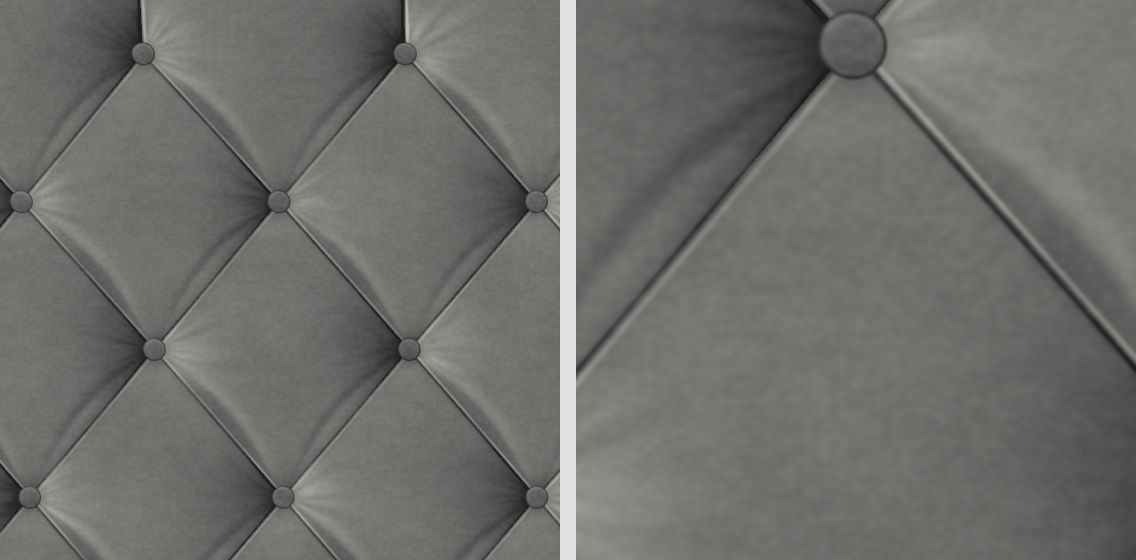
Left, the full canvas; right, a detail of the centre.
A three.js fragment shader for this texture:

```glsl
varying vec2 vUv;

const vec2 ANCHOR = vec2(0.506, 0.112);     // centre of one button
const vec2 HALF_STEP = vec2(0.229, 0.264);  // half diagonals of a diamond
const float TOP_ROW = 3.0;                  // row above which pleats run straight up
const float PANEL_WIDTH = 0.345;            // distance between parallel seams
const float BUTTON_RADIUS = 0.0205;
const float SEAM_WIDTH = 0.0021;
const float FOLD_WIDTH = 0.030;
const float EDGE_SOFT = 0.0015;
const float VELVET_TONE = 0.450;
const float BUTTON_TONE = 0.375;
const vec3 VELVET_TINT = vec3(1.0, 1.0, 0.978);
const float PI = 3.14159;

vec2 gradientAt(vec2 p) {
  float h = fract(sin(dot(p, vec2(127.1, 311.7))) * 43758.5);
  return vec2(cos(h * 2.0 * PI), sin(h * 2.0 * PI));
}

float gradientNoise(vec2 p) {
  vec2 i = floor(p);
  vec2 f = p - i;
  vec2 u = f * f * f * (f * (f * 6.0 - 15.0) + 10.0);
  vec2 e = vec2(1.0, 0.0);
  float low = mix(dot(gradientAt(i), f), dot(gradientAt(i + e), f - e), u.x);
  float high = mix(dot(gradientAt(i + e.yx), f - e.yx), dot(gradientAt(i + 1.0), f - 1.0), u.x);
  return mix(low, high, u.y);
}

float bell(float d, float width) {
  return exp(-d * d / (width * width));
}

// Button position for an integer lattice coordinate
vec2 buttonAt(vec2 id) {
  return ANCHOR + HALF_STEP * vec2(id.x + id.y, id.x - id.y);
}

// Slight hand-made drift of the columns
vec2 straighten(vec2 uv) {
  return uv - vec2(-0.006 + (1.0 - uv.x) * (0.012 - 0.04 * uv.y * uv.y), 0.0);
}

// Fine wrinkles fanning out from a button
float wrinkles(vec2 d, float seed) {
  float r = length(d);
  float angle = atan(d.y, abs(d.x));
  float fan = gradientNoise(vec2(angle * 5.0 + seed * 7.3, r * 9.0 + seed * 3.1));
  return fan * smoothstep(0.02, 0.045, r) * exp(-r * r / 0.009);
}

// Broad light and shade at the four corners of a panel
float panelShade(vec2 q, vec2 cell) {
  vec2 fromLeft = q - buttonAt(cell);
  vec2 fromRight = q - buttonAt(cell + 1.0);
  float toTop = length(q - buttonAt(cell + vec2(1.0, 0.0)));
  float toBottom = length(q - buttonAt(cell + vec2(0.0, 1.0)));
  float seed = dot(cell, vec2(1.7, 4.3));
  float vary = 1.0 + 0.3 * gradientNoise(cell * 0.73 + 0.4);
  float shade = 0.16 * vary * exp(-pow(length(fromLeft) / 0.085, 1.7));
  shade -= 0.27 * vary * exp(-pow(length(fromRight * vec2(1.0, 0.85)) / 0.100, 1.4));
  shade += 0.06 * bell(toTop, 0.06) - 0.05 * bell(toBottom, 0.06);
  shade += 0.16 * wrinkles(fromLeft, seed) + 0.09 * wrinkles(fromRight, seed + 5.0);
  return shade;
}

// Lens-shaped folds lying along the two lower edges of a panel
float foldShade(vec2 f) {
  vec2 swell = sin(PI * clamp(f.yx, 0.0, 1.0));
  vec2 width = FOLD_WIDTH * swell + 0.0005;
  vec2 d = vec2(f.x, 1.0 - f.y) * PANEL_WIDTH;
  vec2 inside = (1.0 - smoothstep(width * 0.65, width * 1.1, d)) * swell;
  float falling = -0.085 * inside.x + 0.045 * swell.x * bell(d.x - width.x * 1.3, 0.011);
  float rising = inside.y * (0.06 * d.y / width.y - 0.01)
               - 0.060 * swell.y * bell(d.y - width.y * 1.15, 0.009);
  return falling + rising;
}

// Dark crease with a bright lip beside it
float seamShade(vec2 lattice) {
  vec2 d = (lattice - floor(lattice + 0.5)) * PANEL_WIDTH;
  float wear = 1.0 + 0.6 * gradientNoise(lattice * 4.0 + 2.5);
  float crease = 0.17 * bell(d.x + 0.0016, SEAM_WIDTH) + 0.16 * bell(d.y, SEAM_WIDTH);
  float lip = 0.15 * bell(d.x - 0.0028, SEAM_WIDTH) + 0.10 * bell(d.y - 0.0045, SEAM_WIDTH);
  float hollow = 0.035 * (bell(d.x, 0.009) + bell(d.y, 0.009));
  return (lip - crease) * wear - hollow;
}

// Soft mottled nap with a faint horizontal weave
float napShade(vec2 uv) {
  return 0.030 * gradientNoise(uv * 7.0)
       + 0.022 * gradientNoise(uv * vec2(28.0, 45.0))
       + 0.026 * gradientNoise(uv * vec2(95.0, 130.0))
       + 0.020 * gradientNoise(uv * vec2(190.0, 230.0));
}

void main() {
  // Diamond lattice: x rises to the right, y falls to the right
  vec2 q = straighten(vUv);
  vec2 p = (q - ANCHOR) / HALF_STEP;
  p.y = min(p.y, TOP_ROW);
  vec2 lattice = 0.5 * vec2(p.x + p.y, p.x - p.y);
  vec2 cell = floor(lattice);

  float nap = napShade(vUv);
  float tone = VELVET_TONE + nap + panelShade(q, cell);
  tone += foldShade(lattice - cell) + seamShade(lattice);

  // Covered button with contact shadow, rim and domed light
  vec2 b = (q - buttonAt(floor(lattice + 0.5))) / BUTTON_RADIUS;
  float r = length(b);
  tone *= 1.0 - 0.35 * bell(length(b - vec2(-0.1, -0.15)), 1.25);
  float dome = BUTTON_TONE + 0.045 * dot(b, vec2(-0.3, 0.8)) + nap * 1.5;
  dome += 0.06 * bell(r - 0.82, 0.12) * smoothstep(-0.3, 0.9, b.y);
  dome -= 0.16 * smoothstep(0.82, 1.0, r);
  float soft = EDGE_SOFT / BUTTON_RADIUS;
  tone = mix(tone, dome, 1.0 - smoothstep(1.0 - soft, 1.0 + soft, r));

  gl_FragColor = vec4(clamp(tone, 0.12, 0.72) * VELVET_TINT, 1.0);
}
```
